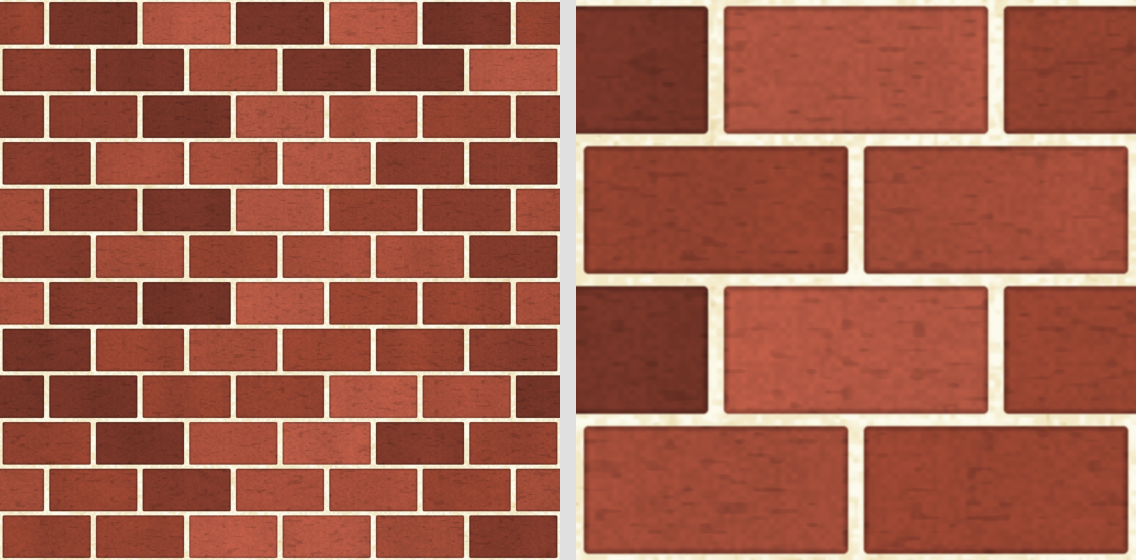
Left: the whole. Right: its middle third, enlarged.
A WebGL 1 fragment shader for this texture:

```glsl
precision highp float;
// Running-bond brick wall: rounded boxes on a half-shifted grid with cream joints.
// Each brick takes one of five hashed red tones, then soft shading, streaks and grain.
// Lengths inside a cell are measured in course heights.

#define BRICKS 6.0
#define COURSES 12.0
#define JOINT vec2(0.112, 0.088)
#define CORNER 0.035
#define TONES 5.0
#define GRAIN 0.10
#define STREAK 0.11
#define SHADING 0.09
#define EDGE_DARK 0.24
#define SEED 3.7

uniform vec2 u_resolution;

const vec3 BRICK_DARK = vec3(0.455, 0.205, 0.155);
const vec3 BRICK_MID = vec3(0.580, 0.262, 0.190);
const vec3 BRICK_LIGHT = vec3(0.700, 0.342, 0.262);
const vec3 MORTAR_WHITE = vec3(0.985, 0.980, 0.925);
const vec3 MORTAR_CREAM = vec3(0.955, 0.915, 0.780);
const vec3 MORTAR_SAND = vec3(0.880, 0.790, 0.560);

float hash(vec2 p) {
  return fract(sin(dot(p, vec2(127.1, 311.7))) * 43758.5453);
}

float noise(vec2 p) {
  vec2 i = floor(p);
  vec2 f = fract(p);
  f = f * f * (3.0 - 2.0 * f);
  float low = mix(hash(i), hash(i + vec2(1.0, 0.0)), f.x);
  float high = mix(hash(i + vec2(0.0, 1.0)), hash(i + 1.0), f.x);
  return mix(low, high, f.y);
}

float roundedBox(vec2 p, vec2 halfSize, float radius) {
  vec2 q = abs(p) - halfSize + radius;
  return length(max(q, 0.0)) + min(max(q.x, q.y), 0.0) - radius;
}

// Flat tone of one brick, stepped from dark through mid to light.
vec3 brickTone(vec2 id) {
  float tone = floor(hash(id + SEED) * TONES) / (TONES - 1.0);
  vec3 color = mix(BRICK_DARK, BRICK_MID, min(tone * 2.0, 1.0));
  return mix(color, BRICK_LIGHT, max(tone * 2.0 - 1.0, 0.0));
}

vec3 brickColor(vec2 id, vec2 local, vec2 uv, float dist) {
  // Broad vertical bands of light and shade, different on each brick
  float band = noise(vec2(local.x * 1.6 + 9.0 * hash(id), id.y * 7.0 + id.x));
  float shade = 1.0 + SHADING * (band - 0.5);
  // Short horizontal marks and fine pitted grain
  float marks = noise(uv * vec2(95.0, 240.0) + 17.0);
  shade -= STREAK * smoothstep(0.68, 0.95, marks);
  shade += GRAIN * (noise(uv * 300.0) - 0.5);
  shade += 0.04 * (noise(uv * vec2(40.0, 90.0)) - 0.5);
  // Worn dark rim
  shade -= EDGE_DARK * smoothstep(-0.055, -0.005, dist);
  return brickTone(id) * shade;
}

vec3 mortarColor(vec2 uv, float dist) {
  float grit = noise(uv * 260.0 + 41.0);
  float patches = noise(uv * 34.0 + 5.0);
  float cream = smoothstep(0.25, 0.75, 0.6 * grit + 0.4 * patches);
  cream = mix(cream, 1.0, 0.35 * (1.0 - smoothstep(0.0, 0.03, dist)));
  vec3 color = mix(MORTAR_WHITE, MORTAR_CREAM, cream);
  float sand = smoothstep(0.72, 0.95, noise(uv * 210.0 + 83.0));
  return mix(color, MORTAR_SAND, 0.55 * sand * patches);
}

void main() {
  vec2 uv = gl_FragCoord.xy / u_resolution;

  // Brick grid; odd courses are shifted by half a brick and wrap at the sides
  vec2 grid = uv * vec2(BRICKS, COURSES);
  float course = floor(grid.y);
  grid.x += 0.5 * mod(course, 2.0);
  vec2 id = vec2(mod(floor(grid.x), BRICKS), course);
  vec2 cellSize = vec2(COURSES / BRICKS, 1.0);
  vec2 local = (fract(grid) - 0.5) * cellSize;

  // Brick outline with a smoothed edge
  float dist = roundedBox(local, 0.5 * (cellSize - JOINT), CORNER);
  float blur = max(0.8 * COURSES / u_resolution.y, 0.012);
  float joint = smoothstep(-blur, blur, dist);

  vec3 color = mix(brickColor(id, local, uv, dist), mortarColor(uv, dist), joint);
  gl_FragColor = vec4(color, 1.0);
}
```
